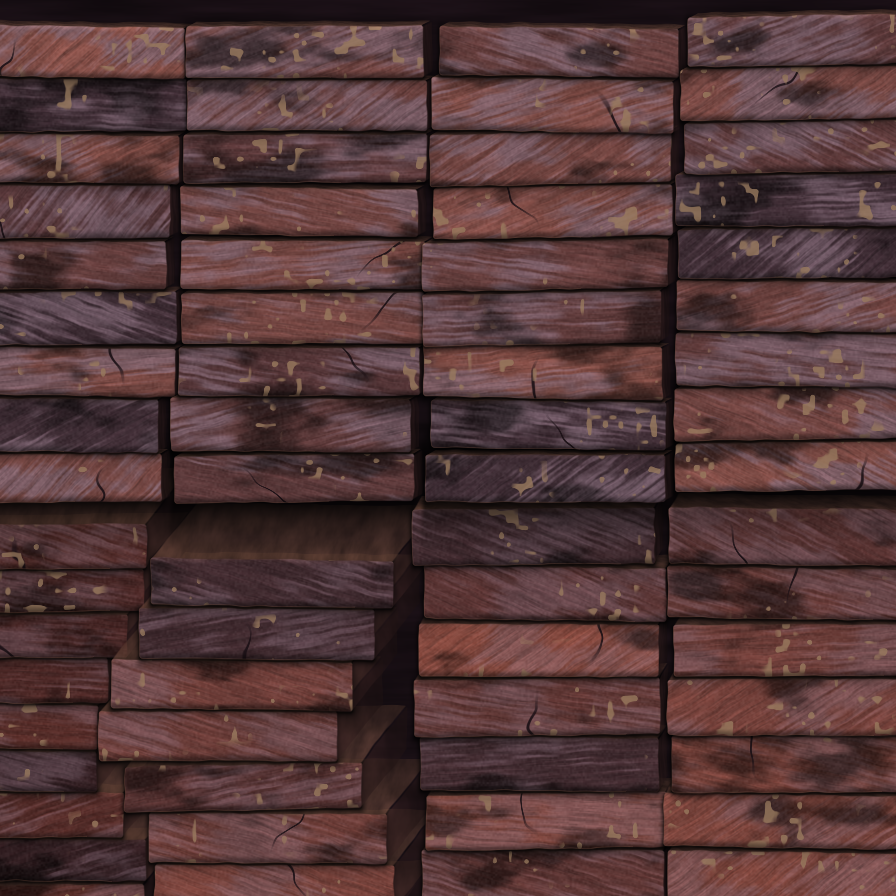
This texture is drawn by a Shadertoy shader. Its source:

```glsl
// Four leaning stacks of sawn reddish planks seen end-on, with a dark gap halfway down.

float hash(vec2 p) {
    vec3 h = fract(vec3(p.xyx) * 0.1031);
    h += dot(h, h.yzx + 33.33);
    return fract((h.x + h.y) * h.z);
}

float noise(vec2 p) {
    vec2 i = floor(p), f = fract(p);
    f = f * f * (3.0 - 2.0 * f);
    return mix(mix(hash(i), hash(i + vec2(1, 0)), f.x),
               mix(hash(i + vec2(0, 1)), hash(i + vec2(1, 1)), f.x), f.y);
}

float fbm(vec2 p) {
    float sum = 0.0, amp = 0.5;
    for (int i = 0; i < 4; i++) {
        sum += amp * noise(p);
        p = p * 2.03 + 17.1;
        amp *= 0.5;
    }
    return sum;
}

float box(vec2 p, vec2 halfSize) {
    vec2 d = abs(p) - halfSize + 0.003;
    return length(max(d, 0.0)) + min(max(d.x, d.y), 0.0) - 0.003;
}

// Sawn end: plank tint, bluish saw marks, stains, cracks and pale flecks
vec3 endGrain(vec2 q, vec2 halfSize, vec2 id, bool lower) {
    float tone = hash(id + 3.7), kind = hash(id + 8.1);
    vec2 p = q + id * 7.3;
    vec3 wood = mix(vec3(0.33, 0.21, 0.22), vec3(0.52, 0.31, 0.28), tone);
    if (kind < 0.2) wood = vec3(0.25, 0.18, 0.21);
    if (lower) wood *= id.x < 0.5 ? vec3(0.84, 0.72, 0.68) : vec3(1.03, 0.95, 0.90);

    // Saw marks slant at a different angle on each plank
    float angle = mix(-0.9, 0.5, hash(id + 5.2));
    mat2 turn = mat2(cos(angle), sin(angle), -sin(angle), cos(angle));
    vec2 g = turn * p + 0.004 * fbm(p * 25.0);
    float saw = noise(g * vec2(22, 330));
    float fine = noise(g * vec2(60, 700));
    float cloud = fbm(p * vec2(14, 28));
    float bloom = smoothstep(0.36, 0.64, cloud + 0.3 * (saw - 0.5));
    wood = mix(wood, vec3(0.47, 0.38, 0.43), bloom * (lower ? 0.4 : 0.7));
    wood *= 0.78 + 0.26 * saw + 0.18 * fine;
    wood *= mix(0.5, 1.0, smoothstep(0.22, 0.42, fbm(p * vec2(11, 24) + 40.0)));
    wood += 0.05 * (noise(p * 420.0) - 0.5);

    // One wandering crack on some planks
    if (hash(id + 1.9) > 0.55) {
        float path = (hash(id + 2.3) - 0.5) * 0.2 + q.y * (hash(id + 6.4) * 3.0 - 1.5)
                   + 0.02 * (noise(p * 45.0) - 0.5);
        float reach = smoothstep(-0.7, 0.5, q.y / halfSize.y * sign(kind - 0.6));
        float crack = 1.0 - smoothstep(0.0006, 0.0024, abs(q.x - path));
        wood = mix(wood, vec3(0.10, 0.06, 0.08), crack * reach * 0.9);
    }
    float fleck = smoothstep(0.76, 0.86, noise(p * 110.0)) * smoothstep(0.56, 0.68, noise(p * 19.0));
    wood = mix(wood, vec3(0.60, 0.48, 0.37), fleck * 0.8);

    // Worn top edge and dirty lower edge
    wood += vec3(0.11, 0.08, 0.07) * smoothstep(0.006, 0.001, halfSize.y - q.y) * noise(p * 60.0);
    return wood * mix(0.6, 1.0, smoothstep(0.0, 0.009, q.y + halfSize.y));
}

void mainImage(out vec4 fragColor, in vec2 fragCoord) {
    vec2 uv = fragCoord / iResolution.y;
    float px = 1.0 / iResolution.y;
    vec3 col = vec3(0.09, 0.055, 0.075) * (0.6 + 0.8 * fbm(uv * vec2(8, 90)));

    // Columns from the left, each painted from its bottom plank up
    for (int c = 0; c < 4; c++) {
        for (int r = 17; r >= 0; r--) {
            bool lower = r > 8, slanted = lower && c < 2;
            vec2 id = vec2(c, r);
            float pitch = lower ? (c == 0 ? 0.05 : c == 1 ? 0.057 : 0.0635) : 0.0595;
            float start = lower ? (c == 0 ? 0.585 : c == 1 ? 0.622 : 0.567)
                                : (c == 3 ? 0.015 : 0.028);
            float depth = start + pitch * (float(lower ? r - 9 : r) + 0.5);

            // Lean of the stack, then per-plank offset, size and tilt
            float left = 0.215 + 0.277 * (float(c) - 1.0) - 0.05 * min(depth, 0.5);
            float bulge = (depth - 0.81) / 0.1;
            if (slanted) left -= 0.02 + 0.06 * exp(-bulge * bulge);
            left += 0.016 * (hash(id + 0.3) - 0.5);
            vec2 halfSize = vec2(0.134 + 0.006 * (hash(id + 4.4) - 0.5),
                                 pitch * mix(0.44, 0.50, hash(id + 9.2)));
            vec2 q = uv - vec2(left + 0.136, 1.0 - depth);
            q.y += q.x * 0.04 * (hash(id + 7.7) - 0.5);
            q += 0.002 * (vec2(noise(uv * 70.0 + id), noise(uv * 55.0 - id)) - 0.5);

            // Sweep the end face back to get the top and right side
            vec2 back = slanted ? vec2(0.05, 0.062) : vec2(0.009, lower ? 0.015 : 0.005);
            vec2 k = (q - halfSize) / back;
            float along = clamp(max(k.x, k.y), 0.0, 1.0);
            float body = box(q - back * along, halfSize);
            float front = box(q, halfSize);
            if (front > 0.16) continue;

            // Contact shadow, much deeper under the upper stack
            float under = smoothstep(-halfSize.x - 0.008, -halfSize.x, q.x);
            float fall = r == 8 ? 0.022 : 0.004;
            col *= 1.0 - 0.75 * under * exp(-max(box(q + vec2(0, 0.002), halfSize), 0.0) / fall);

            float streak = fbm((q - back * along) * vec2(90, 30) + along * 3.0 + id);
            vec3 side = k.y > k.x ? vec3(0.52, 0.35, 0.28) : vec3(0.22, 0.13, 0.13);
            side *= (0.6 + 0.8 * streak) * mix(1.0, 0.5, along);
            col = mix(col, side, smoothstep(px, -px, body));
            if (front < px)
                col = mix(col, endGrain(q, halfSize, id, lower), smoothstep(px, -px, front));
        }
    }
    fragColor = vec4(col, 1.0);
}
```
